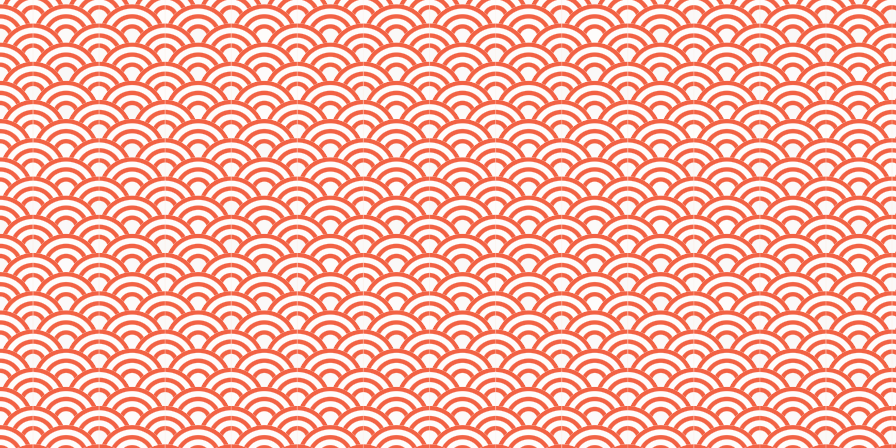
Give the GLSL for this pattern, as a Shadertoy shader.

```glsl
// Overlapping wave scales in coral on white: rows of concentric rings, every
// other row shifted by half a scale. Rows are painted from the top down, so
// each lower row covers the one behind it; faint seams join the columns.

float hash(vec2 p) {
    return fract(sin(dot(p, vec2(127.1, 311.7))) * 43758.5453);
}

// Coverage of the region where the distance is negative
float fill(float distance, float pixel) {
    return clamp(0.5 - distance / (1.15 * pixel), 0.0, 1.0);
}

void mainImage(out vec4 fragColor, in vec2 fragCoord) {
    // One unit is the width of a scale
    float pixel = 13.56 / iResolution.x;
    vec2 p = fragCoord * pixel;

    vec3 coral = vec3(0.95, 0.385, 0.265);
    vec3 color = coral;
    float radius = 0.506;
    float rowStep = 0.2895;
    float baseRow = floor((p.y - 3.895) / rowStep);

    // Scales, back to front
    for (int k = 2; k >= -2; k--) {
        float row = baseRow + float(k);
        float shift = 0.5 * mod(row, 2.0);
        float column = floor(p.x - shift + 0.5);
        vec2 center = vec2(column + shift, 3.895 + row * rowStep);
        float depth = radius - length(p - center);

        // Three rings, then a plain core with a slight change of white
        float ring = abs(mod(min(depth, 0.4) + 0.043, 0.152) - 0.076) - 0.033;
        float shade = 0.018 * hash(vec2(column, row)) * step(0.36, depth);
        vec3 paper = vec3(0.996, 0.988, 0.985) - shade;
        vec3 scale = mix(paper, coral, fill(ring, pixel));
        color = mix(color, scale, fill(-depth, pixel));
    }

    // Thin pale seams, uneven from tile to tile
    float seam = abs(fract(p.x) - 0.5) - 0.007;
    vec2 tile = vec2(floor(p.x), floor(p.y / (2.0 * rowStep)));
    float strength = 0.3 + 0.4 * hash(tile + 17.0);
    color = mix(color, vec3(0.99, 0.93, 0.9), strength * fill(seam, pixel));

    fragColor = vec4(color, 1.0);
}
```
